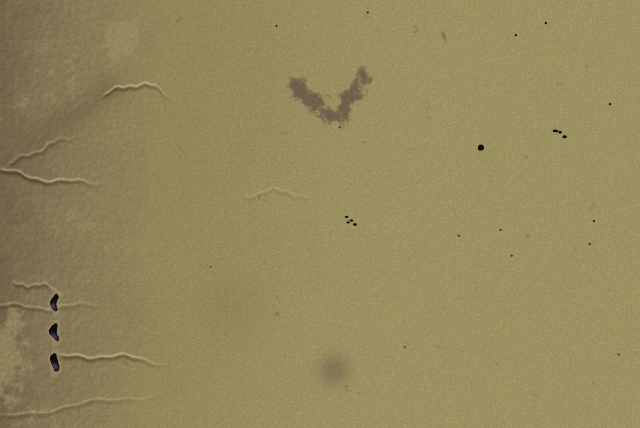
This texture is drawn by a Shadertoy shader. Its source:

```glsl
// Aged olive paper: a worn brown binding edge at the left, with creases,
// punched holes, a mottled violet stain and scattered ink specks.
// Cellular noise makes the grain and mottling; distance functions the marks.

const vec3 PAPER = vec3(0.617, 0.575, 0.382);
const vec3 PAPER_SHADE = vec3(0.578, 0.528, 0.350);
const vec3 WORN = vec3(0.525, 0.468, 0.337);
const vec3 WORN_DARK = vec3(0.435, 0.375, 0.280);
const vec3 FLAKE = vec3(0.600, 0.555, 0.385);
const vec3 STAIN = vec3(0.405, 0.330, 0.275);
const vec3 INK = vec3(0.055, 0.050, 0.035);
const vec3 VIOLET = vec3(0.340, 0.290, 0.460);

vec2 hash2(vec2 p) {
    vec3 h = fract(p.xyx * vec3(0.1031, 0.1030, 0.0973));
    h += dot(h, h.yzx + 33.33);
    return fract((h.xx + h.yz) * h.zy);
}

// Distance to the nearest jittered cell centre
float cellular(vec2 p) {
    vec2 cell = floor(p), f = p - cell;
    float nearest = 4.0;
    for (int y = -1; y <= 1; y++)
    for (int x = -1; x <= 1; x++) {
        vec2 o = vec2(x, y);
        vec2 d = o + hash2(cell + o + 70.0) - f;
        nearest = min(nearest, dot(d, d));
    }
    return sqrt(nearest);
}

// Layered cellular noise, centred near zero
float mottle(vec2 p) {
    float sum = 0.0, weight = 0.5;
    for (int i = 0; i < 4; i++) {
        sum += weight * (cellular(p) - 0.48);
        p = mat2(1.6, 1.2, -1.2, 1.6) * p + 7.3;
        weight *= 0.62;
    }
    return sum;
}

float segment(vec2 p, vec2 a, vec2 b) {
    vec2 d = b - a;
    return length(p - a - d * clamp(dot(p - a, d) / dot(d, d), 0.0, 1.0));
}

float bump(float d, float width) {
    return exp(-d * d / (width * width));
}

float disc(float d, float radius) {
    float px = 0.7 / iResolution.y;
    return 1.0 - smoothstep(radius - px, radius + px, d);
}

// Bent fold from a to b: lit ridge with a shadow beneath
float crease(vec2 p, vec2 a, vec2 b, float bend) {
    vec2 d = b - a;
    float t = dot(p - a, d) / dot(d, d);
    float side = dot(p - a, vec2(-d.y, d.x)) / length(d);
    side -= bend * sin(3.14 * t) + 0.005 * sin(t * 13.0 + a.y * 40.0)
          + 0.002 * sin(t * 37.0);
    float fade = smoothstep(0.0, 0.12, t) * (1.0 - smoothstep(0.5, 1.0, t));
    return fade * (bump(side, 0.0032) - 0.75 * bump(side + 0.007, 0.005));
}

// Group of small irregular ink dots around a centre
float inkCluster(vec2 p, vec2 centre, float spread, float radius) {
    float ink = 0.0;
    for (int i = 0; i < 4; i++) {
        vec2 h = hash2(centre * 91.0 + float(i) * 5.7);
        vec2 q = p - centre - vec2(float(i) - 1.5, 1.5 - float(i)) * spread * vec2(0.5, 0.35)
               - (h - 0.5) * spread;
        ink = max(ink, disc(length(q * vec2(0.8, 1.15)), radius * (0.6 + 0.5 * h.x)));
    }
    return ink;
}

void mainImage(out vec4 fragColor, in vec2 fragCoord) {
    vec2 p = fragCoord / iResolution.y;
    float broad = mottle(p * 5.0), fine = mottle(p * 26.0 + 3.0);
    float rough = broad * 0.8 + fine;

    // Paper tone, darkening toward the worn edge
    float edge = p.x + 0.12 * broad + 0.10 * fine;
    vec3 col = mix(PAPER_SHADE, PAPER, smoothstep(0.25, 0.95, edge - 0.15 * (p.y - 0.5)));
    col = mix(WORN, col, smoothstep(0.10, 0.40, edge));
    col = mix(WORN_DARK, col, smoothstep(-0.10, 0.16, edge));
    float worn = 1.0 - smoothstep(0.10, 0.40, p.x);
    float flake = bump(length((p - vec2(0.29, 0.91)) * vec2(1.0, 0.7)), 0.045)
                + 0.7 * bump(length((p - vec2(0.02, 0.18)) * vec2(1.0, 0.3)), 0.05);
    col = mix(col, FLAKE, 0.65 * smoothstep(0.25, 0.55, flake + rough * 0.9));
    col = mix(col, FLAKE, 0.4 * worn * smoothstep(0.12, 0.24, rough));

    // Soft smears and mottled stain
    float smear = bump(segment(p, vec2(0.03, 0.63), vec2(0.25, 0.79)), 0.040);
    col = mix(col, WORN_DARK, 0.5 * smear);
    col = mix(col, STAIN, 0.50 * bump(length(p - vec2(0.78, 0.135)), 0.035));
    col = mix(col, WORN, 0.30 * bump(length(p - vec2(0.54, 0.28)), 0.075));
    float stain = min(segment(p, vec2(0.695, 0.80), vec2(0.78, 0.725)),
                      segment(p, vec2(0.79, 0.725), vec2(0.845, 0.815)));
    float blot = bump(stain, 0.026) + 0.55 * bump(length(p - vec2(0.97, 0.92)), 0.025)
               + 0.45 * bump(length(p - vec2(0.885, 0.89)), 0.022);
    col = mix(col, STAIN, 0.8 * smoothstep(0.30, 0.95, blot + 1.6 * fine));

    // Fine grain, with stronger relief on the worn side
    float grain = cellular(p * vec2(135.0, 175.0)) + cellular(p * 270.0) - 0.96;
    vec2 q = p * 65.0;
    float relief = cellular(q) - cellular(q + vec2(0.22, -0.22));
    col *= 1.0 + 0.075 * grain + relief * mix(0.025, 0.10, worn);

    // Folds running in from the edge
    float fold = crease(p, vec2(-0.02, 0.61), vec2(0.27, 0.575), -0.012)
               + crease(p, vec2(0.12, 0.165), vec2(0.42, 0.145), 0.014)
               + crease(p, vec2(0.23, 0.77), vec2(0.42, 0.76), 0.040)
               + 0.6 * crease(p, vec2(0.01, 0.61), vec2(0.20, 0.69), 0.008)
               + 0.7 * crease(p, vec2(0.02, 0.335), vec2(0.17, 0.305), 0.015)
               + 0.6 * crease(p, vec2(-0.03, 0.29), vec2(0.28, 0.295), -0.008)
               + 0.5 * crease(p, vec2(-0.02, 0.02), vec2(0.42, 0.085), 0.006)
               + 0.3 * crease(p, vec2(0.56, 0.54), vec2(0.76, 0.52), 0.025);
    col += fold * vec3(0.18, 0.17, 0.13);

    // Column of torn holes with pale rims
    for (int i = 0; i < 3; i++) {
        vec2 h = p - vec2(0.128, 0.152 + 0.070 * float(i));
        h.x += 0.004 * sin(h.y * 130.0 + float(i));
        float d = length(h * vec2(1.7, 0.75)) + 0.012 * fine;
        col = mix(col, FLAKE, 0.7 * bump(d - 0.019, 0.005));
        vec3 inside = mix(INK, VIOLET, 0.8 * bump(length(h + vec2(0.002, 0.008)), 0.008));
        col = mix(col, inside, disc(d, 0.0145));
    }

    // Ink clusters, one large drop, and sparse specks
    float ink = inkCluster(p, vec2(1.31, 0.688), 0.014, 0.0050);
    ink = max(ink, inkCluster(p, vec2(0.817, 0.483), 0.011, 0.0033));
    ink = max(ink, disc(length(p - vec2(1.123, 0.655)) + 0.006 * fine, 0.0065));
    for (int i = 0; i < 14; i++) {
        vec2 h = hash2(vec2(float(i) * 3.7 + 11.0, 29.0));
        vec2 at = vec2(0.35 + 1.1 * h.x, h.y);
        ink = max(ink, (0.4 + 0.5 * h.y) * disc(length(p - at), 0.0016 + 0.0014 * h.x));
    }
    col = mix(col, INK, ink);
    fragColor = vec4(clamp(col, 0.0, 1.0), 1.0);
}
```
